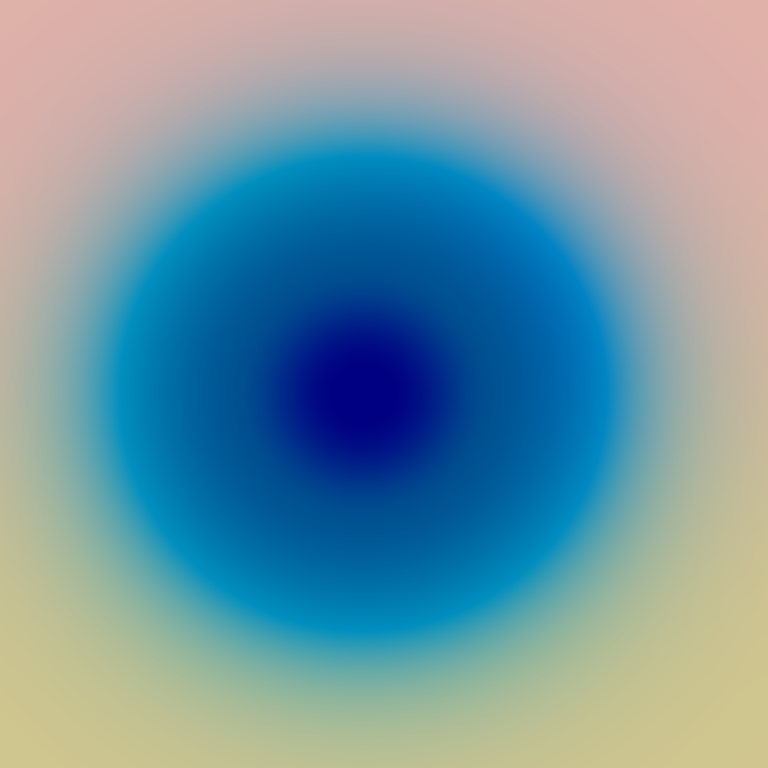
Give the GLSL for this background, as a Shadertoy shader.

```glsl
#define ORB_CENTER vec2(0.473, 0.487)
#define ORB_RADII vec2(0.317, 0.309)
#define HALO_FALLOFF 0.080
#define CORE_COLOR vec3(0.000, 0.000, 0.510)
#define BODY_COLOR vec3(0.000, 0.314, 0.561)
#define RIM_COLOR vec3(0.000, 0.561, 0.745)
#define SKY_COLOR vec3(0.880, 0.694, 0.663)
#define SAND_COLOR vec3(0.822, 0.775, 0.558)
#define TINT_DIRECTION vec2(0.90, 0.44)
#define TINT_SHIFT vec3(0.000, -0.045, 0.025)

// Vertical blend from warm sand to pale pink
vec3 backdrop(float height) {
    return mix(SAND_COLOR, SKY_COLOR, smoothstep(0.08, 0.92, height));
}

// Dark core, blue body and bright rim; q is 1 on the rim
vec3 orbColor(float q) {
    vec3 color = mix(CORE_COLOR, BODY_COLOR, smoothstep(0.10, 0.55, q));
    float rimBlend = pow(clamp((q - 0.5) / 0.5, 0.0, 1.0), 1.4);
    return mix(color, RIM_COLOR, rimBlend);
}

void mainImage(out vec4 fragColor, in vec2 fragCoord) {
    vec2 uv = fragCoord / iResolution.xy;
    vec2 offset = (uv - ORB_CENTER) / ORB_RADII;
    float q = length(offset);

    // Slightly bluer side of the orb
    float facing = max(dot(offset / max(q, 0.001), TINT_DIRECTION), 0.0);
    float tint = facing * facing * smoothstep(0.5, 0.92, q);
    vec3 orb = orbColor(q) + TINT_SHIFT * tint;

    // Halo fades exponentially outside the rim
    float outside = max(q - 1.0, 0.0) * ORB_RADII.x;
    float halo = exp(-outside / HALO_FALLOFF);

    fragColor = vec4(mix(backdrop(uv.y), orb, halo), 1.0);
}
```
